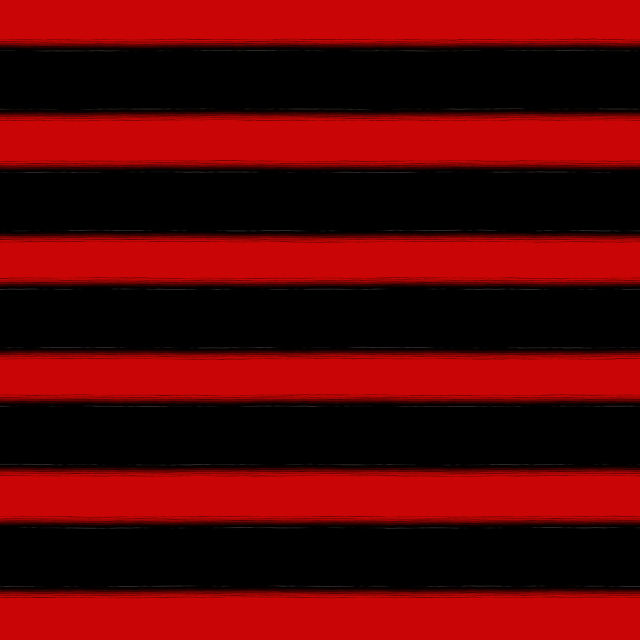
A Shadertoy shader for this pattern:

```glsl
// Five black bands across red, with soft, grained edges and a thin broken grey rim.

// Uneven horizontal drift from layered sines, about -1 to 1
float waver(float x, float seed) {
    return 0.45 * sin(x * 13.0 + seed * 2.4)
         + 0.3 * sin(x * 41.0 + seed * 5.1)
         + 0.25 * sin(x * 127.0 + seed * 3.7 + 2.0 * sin(x * 59.0 + seed));
}

// Coverage of a thin line at signed distance d, smoothed over one pixel
float thinLine(float d, float halfWidth, float pixel) {
    float inner = clamp((d + halfWidth) / pixel + 0.5, 0.0, 1.0);
    float outer = clamp((d - halfWidth) / pixel + 0.5, 0.0, 1.0);
    return inner - outer;
}

void mainImage(out vec4 fragColor, in vec2 fragCoord) {
    vec2 uv = fragCoord / iResolution.xy;
    float pixel = 1.0 / iResolution.y;

    // Nearest band, with slightly uneven spacing
    float band = clamp(round((uv.y - 0.1296) / 0.1864), 0.0, 4.0);
    float center = 0.1296 + 0.1864 * band + 0.0035 * sin(1.5708 * band);
    float offset = uv.y - center;
    float seed = band * 2.0 + step(0.0, offset);

    // Distance outward from the wavering rim of the band
    float rim = abs(offset) - 0.0456 - 0.0008 * waver(uv.x, seed);

    // Shaded transition from black to red
    float glow = smoothstep(0.001, 0.0165, rim);
    vec3 color = mix(vec3(0.005, 0.0, 0.0), vec3(0.79, 0.025, 0.018), glow);

    // Fine dark grain lines running along the edge
    for (int i = 0; i < 5; i++) {
        float level = float(i);
        float grainSeed = seed * 1.7 + level * 4.3;
        float d = rim - 0.0042 - 0.0033 * level - 0.0005 * waver(uv.x * 1.6, grainSeed);
        float broken = 0.6 + 0.4 * waver(uv.x * 2.3, grainSeed + 9.0);
        color *= 1.0 - 0.65 * broken * thinLine(d, 0.0006, pixel);
    }

    // Broken grey thread on the rim
    float thread = smoothstep(-0.6, 0.7, waver(uv.x * 1.9, seed + 6.0));
    color += vec3(0.23, 0.21, 0.21) * thread * thinLine(rim, 0.0006, pixel);

    fragColor = vec4(color, 1.0);
}
```
